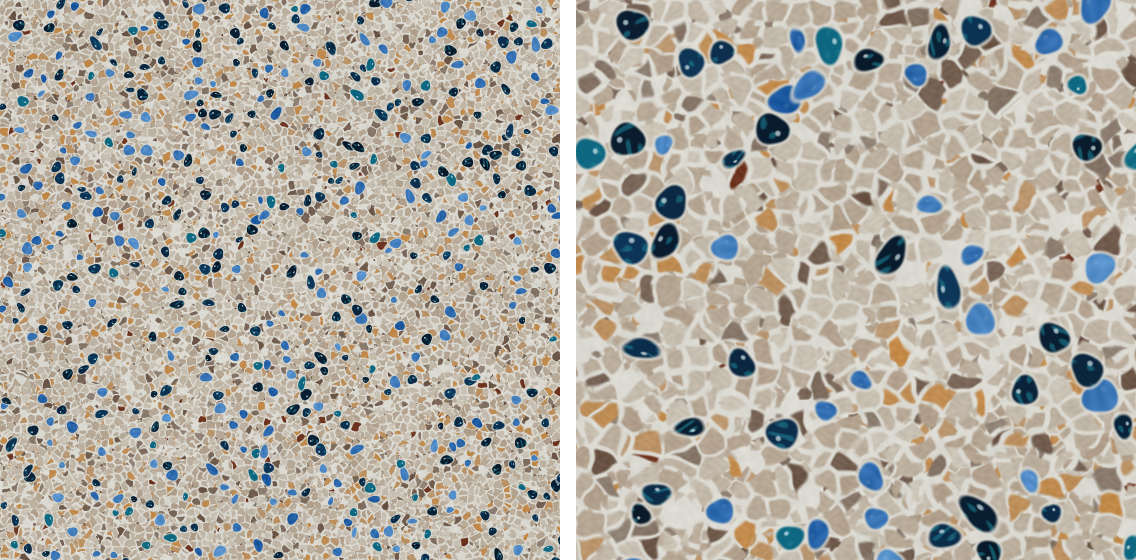
Left, the full canvas; right, a detail of the centre.
This texture is drawn by a three.js fragment shader. Its source:

```glsl
varying vec2 vUv;

const float SOFT = 0.0011;                     // edge half width
const vec3 CEMENT = vec3(0.855, 0.85, 0.82);

vec3 hash3(vec2 p) {
  vec3 q = fract(vec3(p.xyx) * vec3(0.1031, 0.1030, 0.0973));
  q += dot(q, q.yxz + 33.33);
  return fract((q.xxy + q.yzz) * q.zyx);
}

float waves(vec2 p) {
  return sin(p.x + 1.7 * sin(p.y * 0.8)) * sin(p.y * 1.2 + 1.3 * sin(p.x * 0.7));
}

float smoothMin(float a, float b, float k) {
  float h = max(k - abs(a - b), 0.0) / k;
  return min(a, b) - h * h * k * 0.25;
}

// Cellular noise: x = rounded distance to the cell border, yz = cell id
vec3 cells(vec2 p, float seed) {
  vec2 base = floor(p), f = p - base;
  vec2 nearest = vec2(0.0), nearId = vec2(0.0);
  float best = 8.0;
  for (int j = -1; j <= 1; j++)
  for (int i = -1; i <= 1; i++) {
    vec2 g = vec2(float(i), float(j));
    vec2 r = g + hash3(base + g + seed).xy - f;
    float d = dot(r, r);
    if (d < best) { best = d; nearest = r; nearId = g; }
  }
  float border = 8.0;
  for (int j = -2; j <= 2; j++)
  for (int i = -2; i <= 2; i++) {
    vec2 g = nearId + vec2(float(i), float(j));
    vec2 r = g + hash3(base + g + seed).xy - f;
    vec2 gap = r - nearest;
    if (dot(gap, gap) > 0.0001)
      border = smoothMin(border, dot(0.5 * (nearest + r), normalize(gap)), 0.1);
  }
  return vec3(border, base + nearId);
}

vec3 stoneColour(vec3 h) {
  vec3 beige = mix(vec3(0.68, 0.61, 0.53), vec3(0.79, 0.765, 0.715), h.y);
  vec3 ochre = mix(vec3(0.76, 0.53, 0.27), vec3(0.72, 0.59, 0.45), h.y);
  vec3 brown = mix(vec3(0.40, 0.31, 0.25), vec3(0.57, 0.52, 0.47), h.y);
  vec3 rust = vec3(0.43, 0.20, 0.12);
  vec3 c = mix(beige, ochre, step(h.x, 0.24));
  c = mix(c, brown, step(h.x, 0.12));
  return mix(c, rust, step(h.x, 0.008));
}

// One layer of angular stones; share = fraction of cells that are filled
vec3 addStones(vec3 ground, vec2 uv, float count, float share, float seed) {
  vec2 p = uv * count;
  p += 0.12 * vec2(waves(p * 2.3 + seed), waves(p.yx * 2.1 - seed));
  vec3 cell = cells(p, seed);
  vec3 look = hash3(cell.yz + seed + 17.0);
  vec3 form = hash3(cell.yz + seed + 53.0);
  float inset = mix(0.05, 0.19, form.x);
  float inside = (cell.x - inset) / count;
  float mask = smoothstep(-SOFT, SOFT, inside) * step(form.y, share);
  vec3 colour = stoneColour(look) + 0.022 * waves(uv * 620.0 + look.z * 9.0);
  return mix(ground, colour, mask);
}

// Glass pebble: q is the position in units of its radius
vec3 gemColour(vec2 q, vec3 h) {
  vec3 blue = mix(vec3(0.10, 0.34, 0.62), vec3(0.34, 0.57, 0.80), h.y);
  vec3 teal = vec3(0.05, 0.40, 0.50);
  vec3 navy = mix(vec3(0.03, 0.09, 0.15), vec3(0.05, 0.21, 0.35), h.y);
  float dark = step(h.x, 0.45);
  float glassy = step(h.x, 0.55);
  vec3 c = mix(mix(blue, teal, glassy), navy, dark);
  float sheen = smoothstep(0.25, 0.9, waves(q * 3.2 + h.yz * 20.0));
  c = mix(c, vec3(0.10, 0.48, 0.56), sheen * glassy * 0.6);
  vec2 spot = vec2(0.5 * (h.z - 0.5), 0.45 - 0.9 * step(0.5, h.z));
  float glint = 1.0 - smoothstep(0.08, 0.26, length(q - spot));
  c = mix(c, vec3(0.78, 0.86, 0.88), glint * mix(0.12, 0.75, glassy));
  return c + 0.04 * (1.0 - glassy) * waves(q * 2.5 + h.zy * 15.0);
}

vec3 addGems(vec3 ground, vec2 uv, float count, float share) {
  vec2 base = floor(uv * count);
  for (int j = -1; j <= 1; j++)
  for (int i = -1; i <= 1; i++) {
    vec2 id = base + vec2(float(i), float(j));
    vec3 place = hash3(id + 211.0), form = hash3(id + 307.0);
    vec2 p = uv - (id + 0.5 + 0.85 * (place.xy - 0.5)) / count;
    float turn = form.x * 6.2832, c = cos(turn), s = sin(turn);
    float stretch = mix(1.0, 1.38, form.y * form.y);
    float radius = mix(0.0052, 0.0102, form.z);
    vec2 q = mat2(c, -s, s, c) * p * vec2(1.0 / stretch, stretch) / radius;
    float angle = atan(q.y, q.x);
    float outline = 1.0 + 0.07 * sin(2.0 * angle + turn) + 0.07 * sin(3.0 * angle + 9.0 * form.y);
    float dist = (length(q) - outline) * radius / stretch;
    float present = step(place.z, share);
    float rim = 1.0 - smoothstep(0.0005, 0.0028, dist);
    ground = mix(ground, CEMENT, rim * present * 0.8);
    float mask = 1.0 - smoothstep(-SOFT, SOFT, dist);
    ground = mix(ground, gemColour(q, hash3(id + 401.0)), mask * present);
  }
  return ground;
}

void main() {
  vec3 colour = CEMENT + 0.012 * waves(vUv * 210.0) + 0.012 * waves(vUv.yx * 470.0);
  colour = addStones(colour, vUv, 150.0, 0.36, 90.0);  // fine chips
  colour = addStones(colour, vUv, 78.0, 0.92, 20.0);   // main stones
  colour = addGems(colour, vUv, 32.0, 0.43);
  colour += 0.008 * waves(vUv * 9.0);                  // faint uneven tone
  gl_FragColor = vec4(colour, 1.0);
}
```
